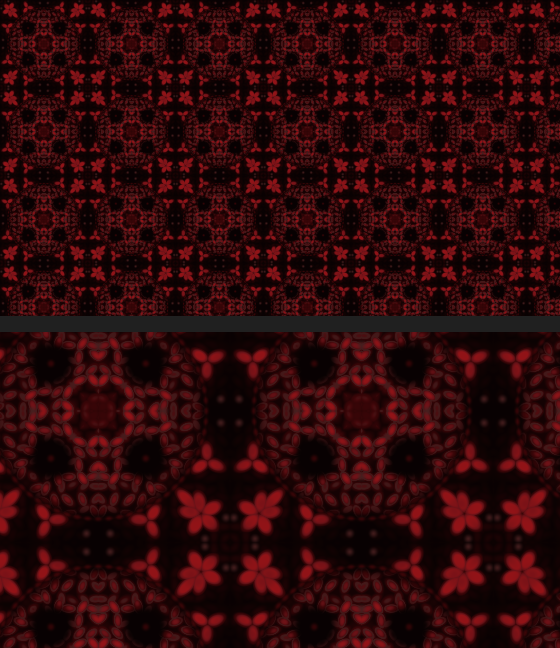
Top: the whole. Bottom: its middle third, enlarged.
A Shadertoy shader for this pattern:

```glsl
// Dark red ornamental tiling: speckled round medallions with flower clusters between them

const float ROWS = 3.6;         // tiles per canvas height
const float RING_RADIUS = 0.41; // medallion rim, in tiles
const float TAU = 6.2831853;

vec2 hash2(vec2 cell) {
    vec2 s = vec2(dot(cell, vec2(127.1, 311.7)), dot(cell, vec2(269.5, 183.3)));
    return fract(sin(s) * 43758.55);
}

vec2 rotate(vec2 p, float angle) {
    float c = cos(angle), s = sin(angle);
    return vec2(c * p.x + s * p.y, c * p.y - s * p.x);
}

// Approximate distance to an ellipse
float ellipse(vec2 p, vec2 size) {
    return (length(p / size) - 1.0) * size.y;
}

// Coverage of a shape with a softened edge
float fill(float dist, float soft) {
    return 1.0 - smoothstep(-soft, soft, dist);
}

// Petals repeated around a centre, the first one along the tilt angle
float flower(vec2 p, float radius, float petals, float tilt) {
    float sector = TAU / petals;
    float angle = atan(p.y, p.x) - tilt;
    float turn = tilt + sector * floor(angle / sector + 0.5);
    vec2 petal = rotate(p, turn) - vec2(0.55 * radius, 0.0);
    return ellipse(petal, radius * vec2(0.50, 0.31));
}

// Mirror into one eighth of the tile
vec2 foldEighth(vec2 p) {
    p = abs(p);
    return p.x > p.y ? p : p.yx;
}

// Cellular scatter of small leaves with random turn and brightness
float leafSpecks(vec2 p, float density, float soft) {
    vec2 grid = p * density;
    vec2 cell = floor(grid);
    float light = 0.0;
    for (int j = -1; j <= 1; j++) {
        for (int i = -1; i <= 1; i++) {
            vec2 id = cell + vec2(i, j);
            vec2 rnd = hash2(id);
            vec2 offset = grid - id - 0.2 - 0.6 * rnd;
            float leaf = ellipse(rotate(offset, rnd.y * TAU), vec2(0.55, 0.30));
            light = max(light, fill(leaf, soft * density) * mix(0.2, 1.0, rnd.x));
        }
    }
    return light;
}

// Layered sines for uneven dye
float unevenness(vec2 p) {
    return 0.5 + 0.3 * sin(p.x * 41.0 + 2.0 * sin(p.y * 23.0)) + 0.2 * sin(p.y * 67.0);
}

// Dark to bright red
vec3 dye(float light) {
    vec3 c = mix(vec3(0.03, 0.005, 0.006), vec3(0.22, 0.02, 0.028), smoothstep(0.0, 0.42, light));
    c = mix(c, vec3(0.41, 0.07, 0.09), smoothstep(0.38, 0.72, light));
    return mix(c, vec3(0.57, 0.075, 0.09), smoothstep(0.65, 1.0, light));
}

void mainImage(out vec4 fragColor, in vec2 fragCoord) {
    float scale = ROWS / iResolution.y;
    vec2 tiled = vec2(fragCoord.x, iResolution.y - fragCoord.y) * scale;
    vec2 p = foldEighth(fract(tiled) - 0.5);
    float soft = max(0.8 * scale, 0.012);
    float r = length(p);

    // Medallion filled with specks, pierced by four round gaps
    float inside = 1.0 - smoothstep(RING_RADIUS - 0.06, RING_RADIUS + 0.01, r);
    float gapDist = length(p - vec2(0.18));
    float open = smoothstep(0.05, 0.115, gapDist);
    float specks = leafSpecks(p + 0.37, 22.0, soft);
    float light = inside * open * (0.13 + 0.78 * specks);
    light = max(light, 0.12 * specks * (1.0 - inside));

    // Central lattice and gap hearts
    float lattice = abs(sin(p.x * 44.0) * sin(p.y * 44.0 + 0.8));
    light += 0.2 * lattice * inside * open * smoothstep(0.32, 0.05, r);
    light = max(light, 0.3 * fill(gapDist - 0.012, soft));

    // Thin broken rim
    float beads = 0.65 + 0.35 * cos(atan(p.y, p.x) * 64.0);
    light = max(light, 0.4 * beads * fill(abs(r - RING_RADIUS) - 0.006, soft));

    // Corner flowers with longer outward leaves, paired buds and a faint glow
    vec2 bloomPos = p - vec2(0.39);
    float bloom = flower(bloomPos, 0.078, 5.0, TAU / 8.0);
    float leaf = ellipse(rotate(bloomPos + vec2(0.05), TAU / 8.0), vec2(0.05, 0.022));
    bloom = min(bloom, leaf);
    float bud = flower(p - vec2(0.415, 0.19), 0.064, 3.0, 0.45);
    float shade = mix(0.68, 1.0, unevenness(p));
    light = max(light, shade * fill(bloom, soft));
    light = max(light, 0.9 * shade * fill(bud, soft));
    light += 0.13 * exp(-26.0 * max(min(bloom, bud), 0.0));

    // Dusty pink dots near tile edges and corners
    float dots = min(length(p - vec2(0.485, 0.405)), length(p - vec2(0.465, 0.045))) - 0.011;
    dots = min(dots, length(p - vec2(0.25, 0.0)) - 0.013);
    vec3 color = mix(dye(light), vec3(0.30, 0.13, 0.13), 0.8 * fill(dots, soft));

    // Greyed dust on the dimmer specks
    float dust = inside * open * smoothstep(0.22, 0.34, specks) * smoothstep(0.55, 0.42, specks);
    color = mix(color, vec3(0.27, 0.12, 0.12), 0.75 * dust);
    fragColor = vec4(color, 1.0);
}
```
